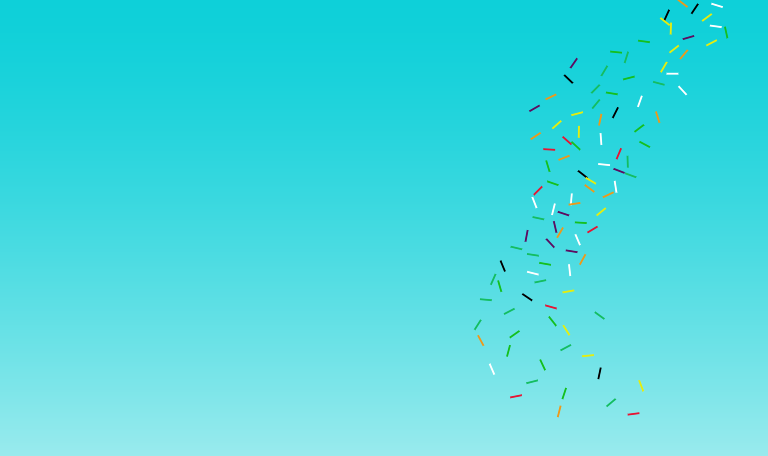
Write a Shadertoy shader that draws this background.

```glsl
const vec3 PALETTE[8] = vec3[8](
    vec3(1.0),                // white
    vec3(0.0),                // black
    vec3(0.93, 0.60, 0.10),   // orange
    vec3(0.90, 0.93, 0.05),   // yellow
    vec3(0.36, 0.05, 0.38),   // plum
    vec3(0.08, 0.74, 0.38),   // jade
    vec3(0.08, 0.75, 0.12),   // leaf
    vec3(0.90, 0.08, 0.20));  // red

float hash(float n) {
    return fract(sin(n * 12.9898) * 43758.5453);
}

float boxDistance(vec2 p, vec2 halfSize) {
    vec2 q = abs(p) - halfSize;
    return length(max(q, 0.0)) + min(max(q.x, q.y), 0.0);
}

// Middle of the confetti trail at a depth below the top edge
float trailCentre(float depth) {
    return 0.735 + 0.21 * exp(-30.0 * depth * depth) + 0.03 * cos((depth - 0.35) * 10.1);
}

float trailSpread(float depth) {
    return (0.075 + 0.02 * cos((depth - 0.18) * 10.1)) * smoothstep(-0.1, 0.15, depth);
}

void mainImage(out vec4 fragColor, in vec2 fragCoord) {
    vec2 p = fragCoord / iResolution.x;
    float height = iResolution.y / iResolution.x;
    float pixel = 1.0 / iResolution.x;

    // Turquoise fading to pale aqua
    float depthHere = 1.0 - p.y / height;
    vec3 color = mix(vec3(0.055, 0.815, 0.85), vec3(0.60, 0.92, 0.93), pow(depthHere, 1.4));

    // Confetti strokes scattered along the trail
    const float COUNT = 106.0;
    for (float i = 0.0; i < COUNT; i++) {
        float t = (i + hash(i + 0.3)) / COUNT;
        float depth = 0.92 * t - 0.08 * sin(3.14159 * t * t);
        float side = 2.0 * fract(i * 0.618 + 0.2 * hash(i + 7.1)) - 1.0;
        vec2 centre = vec2(trailCentre(depth) + side * trailSpread(depth), (1.0 - depth) * height);

        float angle = 3.14159 * hash(i + 31.7);
        vec2 along = vec2(cos(angle), sin(angle));
        vec2 offset = p - centre;
        vec2 local = vec2(dot(offset, along), dot(offset, vec2(-along.y, along.x)));
        float d = boxDistance(local, vec2(0.0077, 0.0012));

        vec3 ink = PALETTE[int(7.4 * hash(i + 53.9))];
        color = mix(color, ink, smoothstep(0.6 * pixel, -0.6 * pixel, d));
    }

    fragColor = vec4(color, 1.0);
}
```
